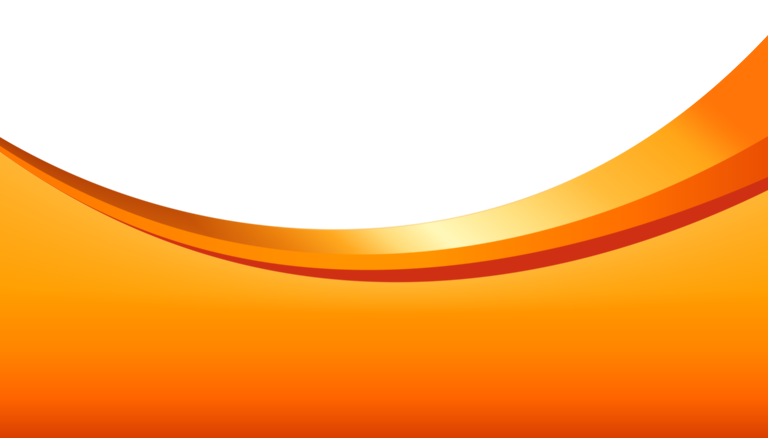
Reproduce this background procedurally as a Shadertoy shader.

```glsl
// Glossy orange ribbons sweeping between a white sky and a warm amber field.

// Smooth curve through five heights spaced evenly across the canvas.
float swoop(float x, float a, float b, float c, float d, float e) {
    float s = 4.0 * x;
    float second = a - 2.0 * b + c;
    float third = d - 3.0 * c + 3.0 * b - a;
    float fourth = e - 4.0 * d + 6.0 * c - 4.0 * b + a;
    return a + s * (b - a + (s - 1.0) * (second / 2.0
         + (s - 2.0) * (third / 6.0 + (s - 3.0) * fourth / 24.0)));
}

// Antialiased coverage of everything below a curve.
float below(float y, float edge) {
    float px = 1.0 / iResolution.y;
    return smoothstep(-px, px, y - edge);
}

float ramp(float a, float b, float v) {
    return clamp((v - a) / (b - a), 0.0, 1.0);
}

// Metallic ribbon: dark copper, pale highlight, gold, then orange.
vec3 goldRibbon(float q, float across, float x) {
    vec3 copper = mix(vec3(0.70, 0.25, 0.02), vec3(0.82, 0.37, 0.03),
                      ramp(0.05, 0.30, x) * 0.6 + 0.4 * across);
    vec3 c = mix(copper, vec3(0.93, 0.51, 0.05), ramp(0.28, 0.37, q));
    c = mix(c, vec3(1.00, 0.66, 0.12), ramp(0.37, 0.44, q));
    c = mix(c, vec3(1.00, 0.86, 0.47), ramp(0.44, 0.51, q));
    c = mix(c, vec3(1.00, 0.97, 0.72), ramp(0.51, 0.58, q));
    c = mix(c, vec3(1.00, 0.88, 0.50), ramp(0.59, 0.71, q));
    c = mix(c, vec3(1.00, 0.74, 0.23), ramp(0.71, 0.86, q));
    c = mix(c, vec3(1.00, 0.66, 0.10), ramp(0.86, 1.03, q));
    return mix(c, vec3(1.00, 0.46, 0.03), smoothstep(1.02, 1.15, q));
}

vec3 orangeRibbon(float x) {
    vec3 c = mix(vec3(1.0, 0.46, 0.0), vec3(1.0, 0.58, 0.0), ramp(0.0, 0.45, x));
    c = mix(c, vec3(1.0, 0.43, 0.0), ramp(0.55, 0.83, x));
    return mix(c, vec3(0.92, 0.31, 0.01), ramp(0.83, 1.0, x));
}

// Amber field: soft glow beneath the ribbons, deep orange at the bottom.
vec3 amberField(float y, float top) {
    vec3 c = mix(vec3(1.0, 0.62, 0.0), vec3(1.0, 0.52, 0.0), ramp(0.66, 0.80, y));
    c = mix(c, vec3(1.0, 0.39, 0.0), ramp(0.80, 0.91, y));
    c = mix(c, vec3(0.85, 0.25, 0.0), ramp(0.91, 1.0, y));
    float glow = 1.0 - ramp(0.0, 0.85 * (0.73 - top), y - top);
    return mix(c, vec3(1.0, 0.71, 0.20), glow);
}

void mainImage(out vec4 fragColor, in vec2 fragCoord) {
    float x = fragCoord.x / iResolution.x;
    float y = 1.0 - fragCoord.y / iResolution.y; // depth from the top

    // Ribbon boundaries, from top to bottom
    float skyEdge    = swoop(x, 0.313, 0.487, 0.519, 0.405, 0.080);
    float goldEdge   = swoop(x, 0.333, 0.531, 0.580, 0.505, 0.311);
    float orangeEdge = swoop(x, 0.346, 0.562, 0.616, 0.555, 0.404);
    float redEdge    = swoop(x, 0.346, 0.571, 0.644, 0.594, 0.434);

    // Slanted coordinate for the metallic sheen
    float sheen = x - 0.684 * (y - 0.548);
    float across = ramp(skyEdge, goldEdge, y);
    vec3 gold = goldRibbon(sheen, across, x);

    // Faint tan rim along the bright middle of the ribbon
    float rim = (1.0 - smoothstep(0.0, 0.005, y - skyEdge))
              * smoothstep(0.34, 0.42, x) * (1.0 - smoothstep(0.70, 0.78, x));
    gold = mix(gold, vec3(0.96, 0.76, 0.48), 0.5 * rim);

    // Layers from back to front
    vec3 color = vec3(1.0);
    color = mix(color, gold, below(y, skyEdge));
    color = mix(color, orangeRibbon(x), below(y, goldEdge));
    color = mix(color, vec3(0.81, 0.19, 0.08), below(y, orangeEdge));
    color = mix(color, amberField(y, redEdge), below(y, redEdge));

    fragColor = vec4(color, 1.0);
}
```
